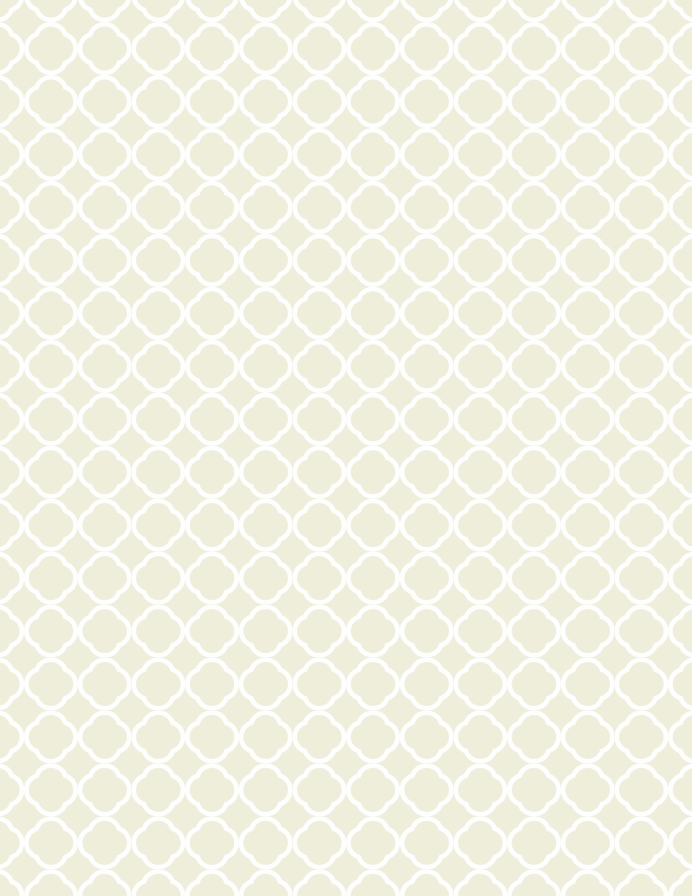
This pattern is drawn by a Shadertoy shader. Its source:

```glsl
// Quatrefoil trellis: white four-lobed outlines touching on a cream ground.
// Each grid cell folds into one wedge, where the outline is a ring around
// a single lobe circle; a faint tinted rim softens both sides of the line.

// Lengths in canvas heights
const vec2 PITCH = vec2(0.0599, 0.0591);
const vec2 FIRST_CENTER = vec2(0.3564, 0.0002);

// Lengths in cells
const float LOBE_OFFSET = 0.176;
const float LOBE_RADIUS = 0.283;
const float LINE_HALF_WIDTH = 0.043;
const float RIM_WIDTH = 0.014;

const vec3 CREAM = vec3(0.937, 0.933, 0.855);
const vec3 RIM = vec3(0.937, 0.937, 0.895);
const vec3 WHITE = vec3(0.996, 0.996, 0.994);

// Signed distance to four circles set on the axes around the origin
float quatrefoil(vec2 p) {
    p = abs(p);
    vec2 wedge = vec2(max(p.x, p.y), min(p.x, p.y));
    return length(wedge - vec2(LOBE_OFFSET, 0.0)) - LOBE_RADIUS;
}

// Smooth coverage of a shape from its signed distance
float coverage(float dist, float pixel) {
    return clamp(0.5 - dist / pixel, 0.0, 1.0);
}

void mainImage(out vec4 fragColor, in vec2 fragCoord) {
    vec2 uv = fragCoord / iResolution.y;
    float pixel = 1.0 / (iResolution.y * PITCH.y);

    // Cell coordinates centred on each quatrefoil
    vec2 cell = fract((uv - FIRST_CENTER) / PITCH + 0.5) - 0.5;
    float line = abs(quatrefoil(cell)) - LINE_HALF_WIDTH;

    // Ground, rim, then outline
    vec3 color = mix(CREAM, RIM, coverage(line - RIM_WIDTH, pixel));
    color = mix(color, WHITE, coverage(line, pixel));
    fragColor = vec4(color, 1.0);
}
```
